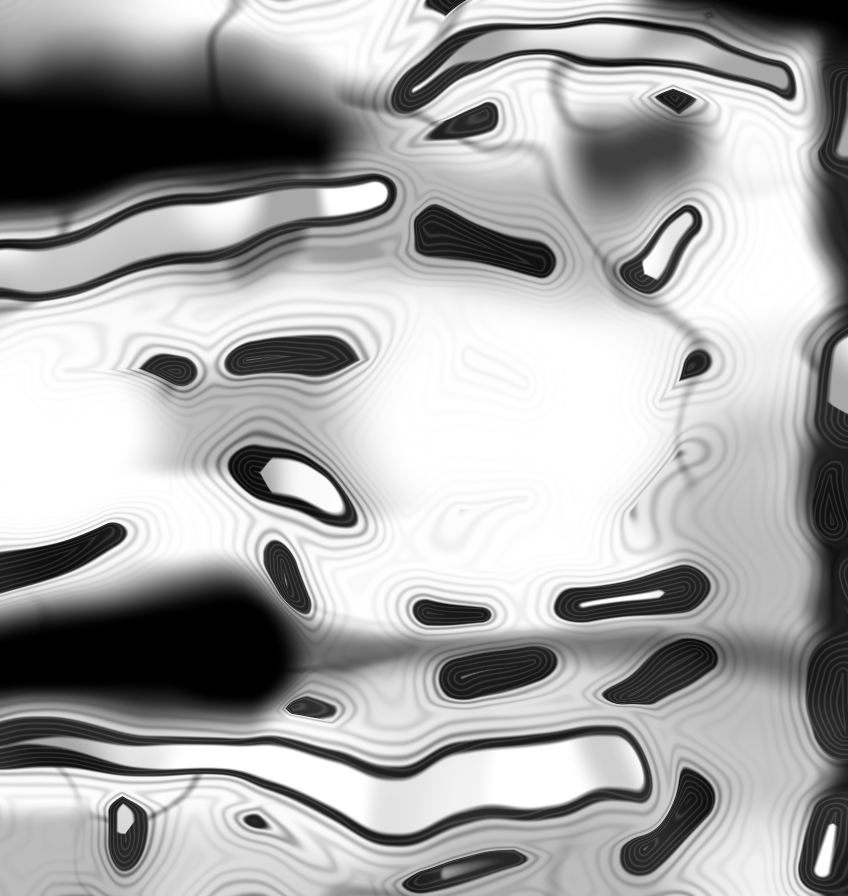
A Shadertoy shader for this background:

```glsl
struct Field {
    float sum;      // accumulated weights of the smooth union
    float nearest;  // distance to the closest shape
    float along;    // position along its axis, 0 to 1
    float radius;
    float seed;
};

const float BLEND = 0.007;

float hash(vec2 p) {
    vec3 q = fract(p.xyx * 0.1031);
    q += dot(q, q.yzx + 33.33);
    return fract((q.x + q.y) * q.z);
}

float noise(vec2 p) {
    vec2 i = floor(p), f = fract(p);
    f = f * f * f * (f * (f * 6.0 - 15.0) + 10.0);
    vec2 e = vec2(0.0, 1.0);
    return mix(mix(hash(i), hash(i + e.yx), f.x),
               mix(hash(i + e.xy), hash(i + e.yy), f.x), f.y);
}

vec2 warp(vec2 p, float scale, float amount) {
    vec2 n = vec2(noise(p * scale), noise(p * scale + 37.0));
    return p + amount * (n - 0.5);
}

// Tapered capsule: signed distance and position along the axis
vec2 capsule(vec2 p, vec2 a, vec2 b, float ra, float rb) {
    vec2 ab = b - a;
    float t = clamp(dot(p - a, ab) / dot(ab, ab), 0.0, 1.0);
    return vec2(length(p - a - ab * t) - mix(ra, rb, t), t);
}

// Soft dark wedge, with separate falloff below and above its axis
float shadow(vec2 p, vec2 a, vec2 b, vec2 radii, vec2 soft) {
    float axisY = mix(a.y, b.y, clamp((p.x - a.x) / (b.x - a.x), 0.0, 1.0));
    float falloff = mix(soft.x, soft.y, smoothstep(-0.04, 0.04, p.y - axisY));
    return 1.0 - smoothstep(0.0, falloff, capsule(p, a, b, radii.x, radii.y).x);
}

float openSpace(vec2 p, vec2 centre, vec2 size) {
    return 1.0 - smoothstep(0.5, 1.0, length((p - centre) / size));
}

void join(inout Field f, vec2 hit, float radius, float seed) {
    f.sum += exp(-hit.x / BLEND);
    if (hit.x < f.nearest) {
        f.nearest = hit.x;
        f.along = hit.y;
        f.radius = radius;
        f.seed = seed;
    }
}

// Jittered capsules: level in the middle, upright towards the right
void scatter(inout Field f, vec2 p, vec2 cellSize, float margin) {
    vec2 home = floor(p / cellSize);
    for (int j = -1; j <= 1; j++)
    for (int i = -1; i <= 1; i++) {
        vec2 cell = home + vec2(i, j);
        if (hash(cell + 3.7) < 0.14) continue;
        vec2 jitter = vec2(hash(cell + 11.3), hash(cell + 23.9));
        vec2 centre = (cell + 0.3 + 0.4 * jitter) * cellSize;
        float upright = max(smoothstep(0.7, 0.82, centre.x), step(0.86, hash(cell + 41.1)));
        float angle = mix(0.5 * jitter.y - 0.15, 1.2 + 0.7 * jitter.x, upright);
        float size = hash(cell + 57.7);
        float radius = mix(0.02, 0.032, size) + 0.005 * upright;
        float reach = mix(0.025, 0.065, hash(cell + 71.3)) * mix(1.0, 0.65, upright);
        vec2 arm = reach * vec2(cos(angle), sin(angle));
        vec2 hit = capsule(p, centre - arm, centre + arm, radius, radius * mix(0.6, 1.2, size));
        join(f, hit + vec2(margin, 0.0), radius, hash(cell + 89.9));
    }
}

// Dark rim with fine contour lines around a pale core
float filling(Field f, float depth, vec2 p) {
    float side = f.seed < 0.3 ? 1.0 - f.along : f.along;
    float rim = f.radius * (mix(0.2, 1.3, f.seed) + 0.7 * smoothstep(0.75, 0.97, side));
    float core = smoothstep(rim, rim + 0.005, depth);
    float lines = pow(0.5 + 0.5 * cos(depth * 1000.0 + 12.0 * noise(p * 14.0)), 3.0);
    float ink = 0.04 + 0.14 * noise(p * 11.0) + 0.11 * lines;
    float pale = mix(0.66, 1.0, smoothstep(0.2, 0.7, noise(p * vec2(13.0, 9.0) + 5.0)));
    return mix(ink, pale, core);
}

// Thin curved wisps along a level line of the noise
float wisps(vec2 p) {
    float line = 1.0 - smoothstep(0.0, 0.07, abs(noise(p * vec2(7.0, 11.0)) - 0.5));
    return line * smoothstep(0.45, 0.7, noise(p * 5.0 + 19.0));
}

void mainImage(out vec4 fragColor, in vec2 fragCoord) {
    vec2 p = fragCoord / iResolution.y;
    float right = iResolution.x / iResolution.y;
    vec2 q = warp(warp(p, 4.5, 0.075), 13.0, 0.026);

    // Broad shadows
    float shade = shadow(q, vec2(-0.05, 0.83), vec2(0.34, 0.825), vec2(0.055, 0.002), vec2(0.05, 0.12));
    shade = max(shade, shadow(q, vec2(-0.05, 0.22), vec2(0.26, 0.25), vec2(0.015, 0.045), vec2(0.06, 0.075)));
    shade = max(shade, shadow(q, vec2(0.76, 1.05), vec2(1.0, 0.97), vec2(0.025), vec2(0.07)));
    shade = max(shade, 0.75 * shadow(q, vec2(0.69, 0.84), vec2(0.76, 0.83), vec2(0.005), vec2(0.07)));
    float haze = 0.42 * shadow(q, vec2(0.25, 0.25), vec2(1.0, 0.265), vec2(0.002), vec2(0.045));
    float edge = 0.85 * smoothstep(right - 0.035, right + 0.01, q.x);

    // Long ribbons
    Field f = Field(0.0, 9.0, 0.0, 0.03, 0.0);
    vec2 arched = q + vec2(0.0, 1.3 * (q.x - 0.66) * (q.x - 0.66));
    join(f, capsule(q, vec2(-0.1, 0.685), vec2(0.42, 0.775), 0.034, 0.027), 0.026, 0.1);
    join(f, capsule(q, vec2(0.02, 0.13), vec2(0.71, 0.115), 0.028, 0.032), 0.026, 0.08);
    join(f, capsule(arched, vec2(0.47, 0.965), vec2(0.89, 0.965), 0.026, 0.02), 0.022, 0.05);

    // Scattered shapes, held back by ribbons, shadows and clearings
    float clearing = max(openSpace(p, vec2(0.58, 0.53), vec2(0.25, 0.19)),
                         openSpace(p, vec2(0.06, 0.52), vec2(0.16, 0.14)));
    float crowd = 1.0 - smoothstep(0.0, 0.045, f.nearest);
    scatter(f, q, vec2(0.215, 0.135), 0.06 * max(max(shade, clearing), crowd));
    float d = -BLEND * log(f.sum + 1e-9);

    // Pale ground with folds, wisps and ripples following the outlines
    float fold = smoothstep(0.55, 0.85, noise(q * vec2(3.5, 8.0) + 2.0));
    float ripple = 0.5 + 0.5 * cos(d * 520.0 + 4.0 * noise(q * 7.0));
    float halo = exp(-max(d, 0.0) / 0.019) * mix(0.35, 1.0, noise(q * 6.0 + 9.0));
    float tone = 1.0 - (0.26 * fold + 0.3 * wisps(q)) * (1.0 - clearing);
    tone -= halo * (0.05 + 0.52 * ripple * ripple);
    tone *= (1.0 - shade) * (1.0 - haze) * (1.0 - edge);

    float inside = 1.0 - smoothstep(-0.002, 0.002, d);
    tone = mix(tone, filling(f, max(-d, 0.0), q), inside);
    fragColor = vec4(vec3(clamp(tone, 0.0, 1.0)), 1.0);
}
```
